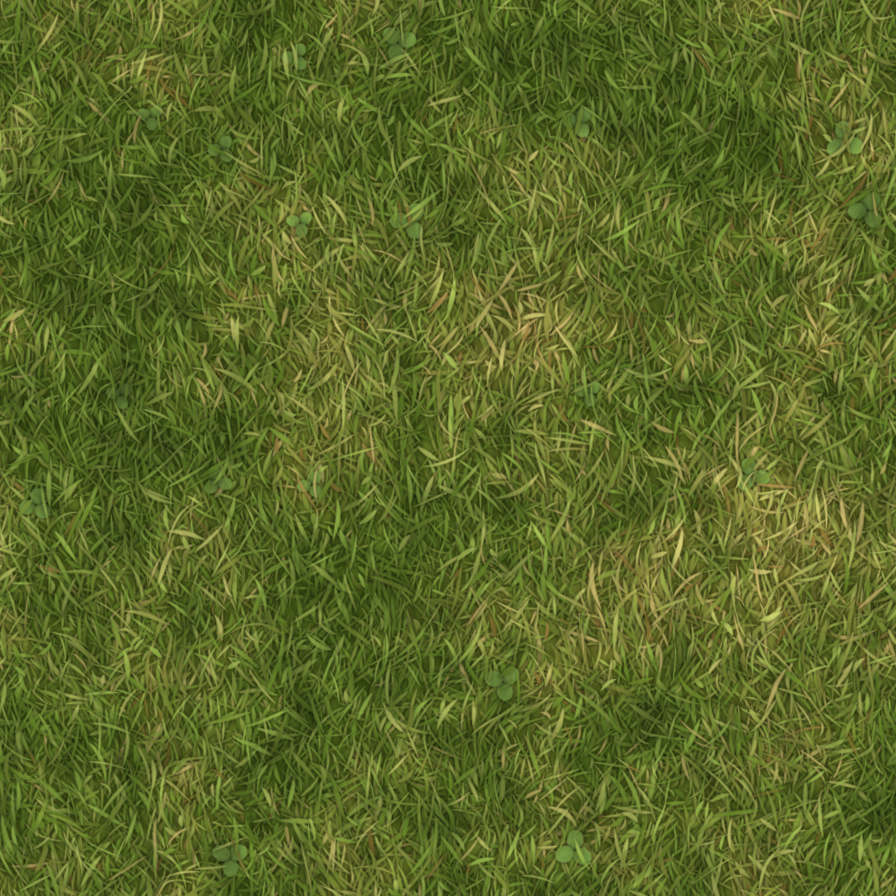
Write a WebGL 1 fragment shader that draws this texture.

```glsl
precision highp float;
uniform vec2 u_resolution;

vec4 hash4(vec2 cell, float seed) {
  vec4 h = vec4(dot(cell, vec2(12.99, 78.23)), dot(cell, vec2(39.35, 11.14)),
                dot(cell, vec2(73.16, 52.24)), dot(cell, vec2(26.65, 94.67)));
  return fract(sin(h + seed * vec4(3.7, 5.3, 7.9, 9.1)) * 43758.55);
}

// Gradient noise that wraps after a whole number of cells
float gradientAt(vec2 cell, vec2 offset, float period) {
  float angle = 6.2832 * hash4(mod(cell, period), period).x;
  return dot(vec2(cos(angle), sin(angle)), offset);
}

float noise(vec2 uv, float period) {
  vec2 p = uv * period, i = floor(p), f = p - i;
  vec2 s = f * f * f * (f * (f * 6.0 - 15.0) + 10.0);
  vec2 e = vec2(1.0, 0.0);
  return mix(mix(gradientAt(i, f, period), gradientAt(i + e, f - e, period), s.x),
             mix(gradientAt(i + e.yx, f - e.yx, period),
                 gradientAt(i + 1.0, f - 1.0, period), s.x), s.y);
}

vec3 grassColor(float tone, float dry) {
  vec3 dark = mix(vec3(0.19, 0.26, 0.05), vec3(0.25, 0.24, 0.08), dry);
  vec3 mid = mix(vec3(0.35, 0.46, 0.14), vec3(0.43, 0.43, 0.19), dry);
  vec3 light = mix(vec3(0.51, 0.62, 0.26), vec3(0.64, 0.61, 0.36), dry);
  return mix(mix(dark, mid, smoothstep(0.0, 0.5, tone)), light, smoothstep(0.5, 1.0, tone));
}

// One layer of slightly bent, tapered blades, one per cell
vec3 paintBlades(vec3 color, vec2 uv, float layer, float depth, float dry, float lean, float soft) {
  float count = 28.0 + mod(layer * 7.0, 13.0);
  vec2 p = uv * count + hash4(vec2(layer, 3.0), 1.0).xy;
  vec2 home = floor(p);
  for (int y = -1; y <= 1; y++) {
    for (int x = -1; x <= 1; x++) {
      vec2 cell = home + vec2(float(x), float(y));
      vec2 id = mod(cell, count);
      vec4 a = hash4(id, layer + 1.0);
      vec4 b = hash4(id, layer + 31.0);
      float angle = (a.z + a.w - 1.0) * 1.6 + lean;
      vec2 q = p - cell - a.xy;
      q = vec2(cos(angle) * q.x - sin(angle) * q.y, sin(angle) * q.x + cos(angle) * q.y);
      float along = q.y / mix(0.25, 0.92, b.x);
      float across = (q.x + (b.y - 0.5) * 0.22 * (along * along - 0.4)) / count;
      float thick = mix(0.0011, 0.0029, b.z * b.z);
      float edge = abs(across) - thick * (1.0 - along * along);
      float inside = 1.0 - smoothstep(-soft, soft, edge);
      float reach = 1.0 - smoothstep(0.75, 1.05, abs(along));
      float shadow = reach * (1.0 - smoothstep(-0.001, 0.005, edge));

      float tone = 0.29 + 0.25 * depth + 0.62 * (b.w - 0.3) + 0.1 * along;
      float bladeDry = clamp(dry + 0.9 * (fract(b.w * 17.0) - 0.5), 0.0, 1.0);
      vec3 blade = grassColor(clamp(tone, 0.0, 1.0), bladeDry);
      // Rare straw and dead brown stalks
      float dead = fract(b.z * 23.0);
      blade = mix(blade, vec3(0.65, 0.57, 0.35), 0.8 * step(0.985 - 0.05 * dry, dead));
      blade = mix(blade, vec3(0.43, 0.28, 0.14), 0.6 * step(dead, 0.04 * dry));
      color *= 1.0 - 0.15 * shadow;
      color = mix(color, blade, inside * reach * 0.86);
    }
  }
  return color;
}

// Sparse three-leaved clover
vec3 paintClover(vec3 color, vec2 uv, float soft) {
  vec2 p = uv * 10.0;
  vec2 cell = floor(p);
  vec4 h = hash4(mod(cell, 10.0), 77.0);
  vec2 q = (p - cell - 0.3 - 0.4 * h.xy) / 10.0;
  float size = mix(0.007, 0.011, h.z);
  float present = step(0.72, h.w);
  for (int i = 0; i < 3; i++) {
    float angle = 6.2832 * h.z + 2.094 * float(i);
    vec2 axis = vec2(cos(angle), sin(angle));
    vec2 leaf = vec2(dot(q, axis) - size * 1.1, dot(q, vec2(-axis.y, axis.x)));
    float edge = length(leaf * vec2(1.0, 1.15)) - size;
    vec3 green = vec3(0.39, 0.51, 0.23) * (0.96 + 0.12 * leaf.x / size);
    color *= 1.0 - 0.2 * present * (1.0 - smoothstep(0.0, 0.005, edge));
    color = mix(color, green, 0.8 * present * (1.0 - smoothstep(-soft, soft, edge)));
  }
  return color;
}

void main() {
  vec2 uv = gl_FragCoord.xy / u_resolution;
  float soft = max(0.0015, 0.6 / u_resolution.y);

  // Broad patches of dry and lush turf, with smaller tufts and hollows
  float patches = noise(uv, 4.0) + 0.6 * noise(uv, 9.0);
  float tufts = noise(uv, 17.0) + noise(uv, 31.0);
  float dry = clamp(0.33 + 0.85 * patches + 0.25 * tufts, 0.0, 1.0);
  float lean = 0.9 * noise(uv, 7.0);

  vec3 color = grassColor(0.2 + 0.25 * noise(uv, 60.0), dry);
  for (int i = 0; i < 16; i++) {
    float layer = float(i);
    if (i == 13) color = paintClover(color, uv, soft);
    color = paintBlades(color, uv, layer, layer / 15.0, dry, lean, soft);
  }
  color *= 1.15 + 0.34 * patches + 0.25 * tufts;
  gl_FragColor = vec4(color, 1.0);
}
```
